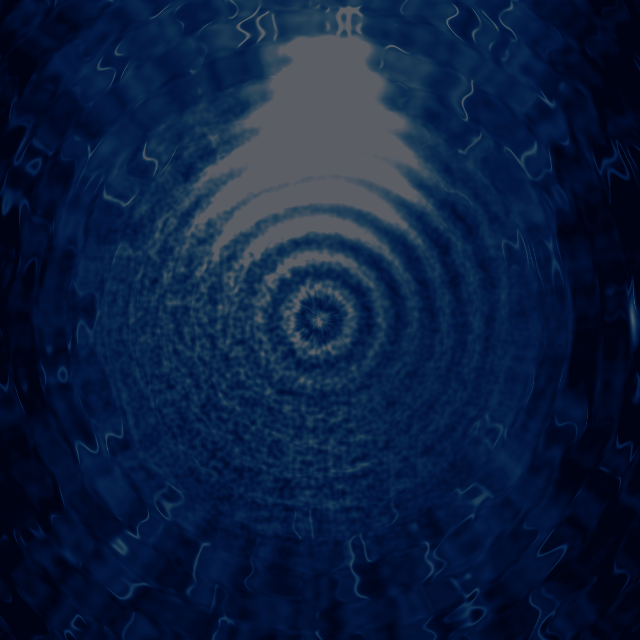
Reproduce this background procedurally as a WebGL 2 fragment shader.

```glsl
#version 300 es
precision highp float;
// Moonlit ripples spreading over dark blue water below a misty glow.
uniform vec2 u_resolution;
out vec4 fragColor;

const float TAU = 6.2831853;
const float RING_SPACING = 0.049;
const vec2 CENTER = vec2(0.5);

const vec3 ABYSS = vec3(0.00, 0.01, 0.08);
const vec3 NAVY = vec3(0.00, 0.05, 0.18);
const vec3 BLUE = vec3(0.01, 0.10, 0.27);
const vec3 TEAL = vec3(0.04, 0.17, 0.31);
const vec3 MIST = vec3(0.14, 0.26, 0.35);
const vec3 SILVER = vec3(0.36, 0.37, 0.40);

vec2 hashGradient(vec2 cell) {
    vec3 h = fract(cell.xyx * vec3(0.1031, 0.1030, 0.0973));
    h += dot(h, h.yzx + 33.33);
    float angle = TAU * fract((h.x + h.y) * h.z);
    return vec2(cos(angle), sin(angle));
}

// Gradient noise, about -1 to 1, repeating after periodY cells in y.
float gradientNoise(vec2 p, float periodY) {
    vec2 cell = floor(p);
    vec2 f = p - cell;
    vec2 blend = f * f * f * (f * (f * 6.0 - 15.0) + 10.0);
    vec4 corner;
    for (int i = 0; i < 4; i++) {
        vec2 offset = vec2(i & 1, i >> 1);
        vec2 id = cell + offset;
        id.y = mod(id.y, periodY);
        corner[i] = dot(hashGradient(id + 17.0), f - offset);
    }
    vec2 rows = mix(corner.xz, corner.yw, blend.x);
    return 1.5 * mix(rows.x, rows.y, blend.y);
}

float noise(vec2 p) {
    return gradientNoise(p, 512.0);
}

float softSpot(vec2 p, vec2 center, vec2 radius) {
    vec2 d = (p - center) / radius;
    return exp(-dot(d, d));
}

// Thin bright line along the zero crossings of a noise value.
float ridge(float value, float width) {
    return exp(-value * value / (width * width));
}

// Broad light of the water, before ripples and texture.
float ambientTone(vec2 p) {
    float sides = smoothstep(-0.02, 0.21, p.x) * smoothstep(0.0, 0.2, 0.98 - p.x);
    float depth = mix(0.45, 1.0, smoothstep(0.0, 0.42, p.y));
    float tone = 2.15 * sides * depth;
    tone += 1.1 * softSpot(p, vec2(0.35, 0.58), vec2(0.16, 0.18));
    tone += 0.8 * softSpot(p, vec2(0.50, 0.27), vec2(0.13, 0.12));
    tone += 1.3 * softSpot(p, vec2(0.51, 0.92), vec2(0.17, 0.28));
    return tone;
}

// Pale cone of light, narrow at the top and wider towards the rings.
float moonCone(vec2 p) {
    float halfWidth = mix(0.19, 0.075, smoothstep(0.68, 0.94, p.y));
    float axis = mix(0.46, 0.51, smoothstep(0.55, 0.8, p.y));
    float across = 1.0 - smoothstep(0.55, 1.3, abs(p.x - axis) / halfWidth);
    return across * smoothstep(0.53, 0.74, p.y) * (1.0 - smoothstep(0.90, 0.98, p.y));
}

vec3 waterColor(float tone) {
    vec3 color = mix(ABYSS, NAVY, clamp(tone, 0.0, 1.0));
    color = mix(color, BLUE, clamp(tone - 1.0, 0.0, 1.0));
    color = mix(color, TEAL, clamp(tone - 2.0, 0.0, 1.0));
    color = mix(color, MIST, clamp(tone - 3.0, 0.0, 1.0));
    return mix(color, SILVER, clamp(tone - 4.0, 0.0, 1.0));
}

void main() {
    vec2 uv = gl_FragCoord.xy / u_resolution;
    vec2 offset = uv - CENTER;
    float r = length(offset);
    vec2 dir = offset / max(r, 0.0001);
    float angle = atan(offset.x, offset.y) / TAU + 0.5;

    // Ripples bend the radial lookup, so straight edges become zigzags.
    float wobble = 0.007 * noise(uv * 9.0) * smoothstep(0.05, 0.3, r);
    float phase = TAU * (r + wobble) / RING_SPACING;
    float bend = 0.016 * smoothstep(0.03, 0.2, r);
    vec2 bent = uv + dir * bend * sin(phase);
    bent += 0.012 * vec2(noise(uv * 14.0), noise(uv * 14.0 + 40.0)) * smoothstep(0.1, 0.4, r);

    float tone = ambientTone(bent) + 2.7 * moonCone(bent);

    // Rings: full circles near the middle, arcs towards the glow.
    float upward = smoothstep(-0.3, 0.9, dot(dir, normalize(vec2(0.25, 1.0))));
    float ringStrength = 1.25 * exp(-pow(r / 0.095, 2.0));
    ringStrength += 0.85 * upward * smoothstep(0.04, 0.12, r) * (1.0 - smoothstep(0.2, 0.38, r));
    ringStrength += 0.2 * (1.0 - smoothstep(0.2, 0.45, r));
    tone += ringStrength * cos(phase);
    tone += 0.7 * softSpot(uv, CENTER, vec2(0.1));

    // Fine grain and short strokes that follow the circles.
    float calm = 1.0 - 0.8 * moonCone(bent);
    float inner = 1.0 - smoothstep(0.22, 0.46, r);
    float leftBias = mix(1.2, 0.6, smoothstep(0.4, 0.65, uv.x + 0.4 * (uv.y - 0.5)));
    float grain = noise(uv * 115.0) + 0.7 * noise(bent * 65.0 + 90.0);
    float strokes = gradientNoise(vec2((r + wobble) * 85.0, angle * 46.0), 46.0);
    tone += calm * leftBias * inner * (0.85 * grain + 0.8 * strokes);

    // Sparse wavy strands and dark folds in the outer water.
    float outer = smoothstep(0.2, 0.42, r) * calm;
    float fold = noise(bent * vec2(30.0, 13.0) + 20.0);
    float patches = smoothstep(0.05, 0.55, noise(bent * vec2(17.0, 14.0) + 70.0));
    tone += outer * (1.1 * fold + 0.5 * noise(bent * 48.0));
    tone += 2.4 * outer * patches * ridge(fold, 0.10);

    // A few pale glints near the borders.
    tone += 4.0 * softSpot(bent, vec2(0.995, 0.50), vec2(0.018, 0.035));
    tone += 2.5 * softSpot(bent, vec2(0.10, 0.135), vec2(0.016));
    tone += 2.5 * softSpot(bent, vec2(0.03, 0.78), vec2(0.008, 0.035));

    fragColor = vec4(waterColor(tone), 1.0);
}
```
